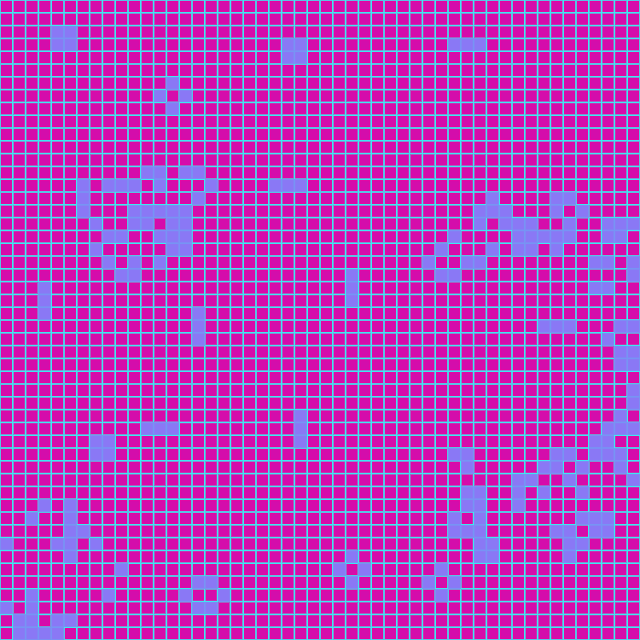
Give the GLSL for this pattern, as a WebGL 1 fragment shader.

```glsl
precision highp float;
// Cellular-automaton board: violet live cells on magenta squares with a cyan grid.
uniform vec2 u_resolution;

float hash(vec2 p) {
  return fract(sin(dot(p, vec2(12.71, 31.17)) + 4.3) * 4375.85);
}

// Signed distance, in cells, to the busy regions: one open ring and two blobs.
float colonyDistance(vec2 c) {
  vec2 r = c - vec2(39.5, 21.0);
  float ring = abs(length(r) - 11.5) - 3.2;
  ring = max(ring, -7.0 - r.x);
  float blobs = min(length(c - vec2(11.0, 33.0)), length(c - vec2(3.0, 5.0)));
  return min(ring, blobs - 5.0);
}

// Random starting population inside the colonies.
float seed(vec2 c) {
  return step(colonyDistance(c), 0.0) * step(hash(c), 0.4);
}

// Birth on three neighbours, survival on two or three.
float lifeRule(float sumWithSelf, float self) {
  float born = step(abs(sumWithSelf - 3.0), 0.5);
  float kept = self * step(abs(sumWithSelf - 4.0), 0.5);
  return max(born, kept);
}

float firstGeneration(vec2 c) {
  float sum = 0.0;
  for (int j = -1; j <= 1; j++)
    for (int i = -1; i <= 1; i++)
      sum += seed(c + vec2(float(i), float(j)));
  return lifeRule(sum, seed(c));
}

float colony(vec2 c) {
  if (colonyDistance(c) > 4.0) return 0.0;
  float sum = 0.0;
  for (int j = -1; j <= 1; j++)
    for (int i = -1; i <= 1; i++)
      sum += firstGeneration(c + vec2(float(i), float(j)));
  return lifeRule(sum, firstGeneration(c));
}

// One small stable figure per ten-cell tile, kept clear of the colonies.
float figure(vec2 c) {
  vec2 tile = floor(c / 10.0);
  vec2 jitter = vec2(hash(tile + 71.0), hash(tile + 93.0));
  vec2 center = tile * 10.0 + 2.0 + floor(jitter * 6.0);
  if (hash(tile + 57.0) > 0.85 || colonyDistance(center) < 3.0) return 0.0;

  vec2 q = c - center;
  float kind = hash(tile + 37.0);
  if (kind > 0.5 && kind < 0.65) q = q.yx;
  vec2 a = abs(q);
  vec2 h = abs(q - vec2(0.5, 0.0));
  vec2 b = abs(q - 0.5);
  float bar = step(a.x, 1.1) * step(a.y, 0.1);
  float diamond = step(abs(a.x + a.y - 1.0), 0.1);
  float hive = step(abs(h.x + h.y - 1.5), 0.1);
  float block = step(max(b.x, b.y), 0.6);
  if (kind < 0.25) return diamond;
  if (kind < 0.4) return hive;
  return kind < 0.85 ? bar : block;
}

void main() {
  vec2 board = gl_FragCoord.xy / u_resolution * 50.0;
  float pixel = 50.0 / min(u_resolution.x, u_resolution.y);
  vec2 cell = floor(board);
  float live = max(colony(cell), figure(cell));

  // Distance to the closest grid line, with antialiased line and rim.
  vec2 f = fract(board);
  vec2 edge = min(f, 1.0 - f);
  float d = min(edge.x, edge.y);
  float line = clamp((0.065 - d) / pixel + 0.5, 0.0, 1.0);
  float rim = clamp((0.15 - d) / pixel + 0.5, 0.0, 1.0);

  vec3 magenta = vec3(0.83, 0.05, 0.67);
  vec3 hotPink = vec3(0.92, 0.0, 0.63);
  vec3 violet = vec3(0.54, 0.47, 0.96);
  vec3 cyan = vec3(0.24, 0.91, 0.95);

  vec3 color = mix(mix(magenta, hotPink, rim), violet, live);
  color = mix(color, cyan, line * mix(1.0, 0.25, live));
  gl_FragColor = vec4(color, 1.0);
}
```
